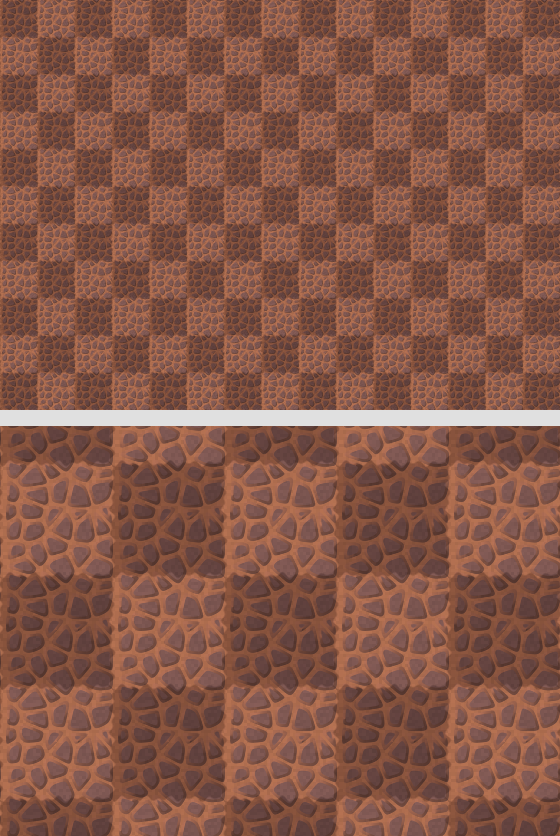
Top, the full canvas; bottom, a detail of the centre.
This pattern is drawn by a WebGL 2 fragment shader. Its source:

```glsl
#version 300 es
precision highp float;
// Checkerboard of light and dark cobbled tiles with rounded stones in clay mortar.

uniform vec2 u_resolution;
out vec4 fragColor;

const vec2 TILES = vec2(15.0, 11.0);      // repeats across and down
const int WIDE_STONES = 3;                // stones in the bottom row of a tile
const int ROW_STONES = 5;                 // stones in each other row
const int STONE_ROWS = 6;
const int STONES = WIDE_STONES + ROW_STONES * (STONE_ROWS - 1);
const float JITTER = 0.95;                // scatter of the stones
const float SIZE_VARY = 0.009;            // spread of the stone sizes
const float LEFT_GAP = 0.035;             // centre of the upright mortar band
const float BAND = 0.012;                 // half width added to that band
const float MORTAR = 0.006;               // least half width of the mortar
const float MORTAR_VARY = 0.010;          // extra half width, per stone
const float RIM = 0.024;                  // width of the bevel round a stone
const float BEVEL = 0.20;                 // strength of light on the bevel
const float ROUNDING = 80.0;              // higher gives sharper corners
const float RAGGED = 0.014;               // wobble of the tile edges
const float GRAIN = 0.09;
const float GRAIN_CELLS = 34.0;           // grains across a tile
const float TAU = 6.2831853;

const vec3 STONE_COLOR = vec3(0.49, 0.34, 0.32);
const vec3 RIM_COLOR = vec3(0.575, 0.36, 0.275);
const vec3 MORTAR_COLOR = vec3(0.685, 0.43, 0.31);
const vec3 DARK_TINT = vec3(0.78, 0.76, 0.765);

float hash(vec2 p) {
    return fract(sin(dot(p, vec2(127.1, 311.7))) * 43758.5453);
}

// Centre (xy) and size weight (z) of stone k inside the unit tile
vec3 stoneSite(int k) {
    bool wide = k < WIDE_STONES;
    int row = wide ? 0 : 1 + (k - WIDE_STONES) / ROW_STONES;
    int col = wide ? k : (k - WIDE_STONES) % ROW_STONES;
    float count = float(wide ? WIDE_STONES : ROW_STONES);
    float scatter = wide ? 0.2 : JITTER;
    vec2 id = vec2(float(col), float(row));
    vec2 offset = vec2(hash(id + 3.7), hash(id + 19.3)) - 0.5;
    vec2 c = (id + 0.5 + scatter * offset) / vec2(count, float(STONE_ROWS));
    c.x = mix(LEFT_GAP + 0.01, 1.0, c.x);
    float weight = wide ? 0.8 : hash(id + 41.9);
    return vec3(c, SIZE_VARY * weight);
}

// Shortest step on the wrapped tile
vec2 wrapped(vec2 d) {
    return d - floor(d + 0.5);
}

void main() {
    vec2 p = gl_FragCoord.xy / u_resolution * TILES;
    vec2 f = fract(p);
    float px = TILES.y / u_resolution.y;

    // Stone that owns this point
    vec2 nearest = vec2(1.0);
    float least = 2.0;
    int owner = 0;
    for (int k = 0; k < STONES; k++) {
        vec3 site = stoneSite(k);
        vec2 d = wrapped(site.xy - f);
        float power = dot(d, d) - site.z;
        if (power < least) {
            least = power;
            nearest = d;
            owner = k;
        }
    }

    // Rounded distance to the borders of that stone
    float gap = abs(wrapped(f - LEFT_GAP).x) - BAND;
    float sum = exp(-ROUNDING * gap);
    for (int k = 0; k < STONES; k++) {
        if (k == owner) continue;
        vec3 site = stoneSite(k);
        vec2 d = wrapped(site.xy - f);
        float border = 0.5 * (dot(d, d) - site.z - least) / max(length(d - nearest), 0.01);
        sum += exp(-ROUNDING * border);
    }
    float shrink = MORTAR + MORTAR_VARY * hash(vec2(float(owner), 8.3));
    float inside = -log(sum) / ROUNDING - shrink;

    // Mortar, bevel and stone top
    float body = smoothstep(-0.5 * px, 0.5 * px, inside);
    float top = smoothstep(RIM - 0.5 * px, RIM + 0.5 * px, inside);
    vec2 outward = -nearest / max(length(nearest), 0.001);
    float light = dot(outward, vec2(-0.7, 0.7));
    vec3 rim = mix(RIM_COLOR, STONE_COLOR, 0.25 - 0.25 * light);
    rim *= 1.0 + BEVEL * light;
    vec3 stone = STONE_COLOR * (0.98 + 0.06 * hash(vec2(float(owner), 2.1)));
    vec3 color = mix(MORTAR_COLOR, mix(rim, stone, top), body);

    // Fine grain
    color *= 1.0 + GRAIN * (hash(floor(f * GRAIN_CELLS)) - 0.5);

    // Checker of light and dark tiles with ragged edges
    vec2 q = p + RAGGED * (sin(p.yx * TAU * 9.0) + sin(p.yx * TAU * 5.0 + 1.3));
    vec2 side = clamp(sin(q * TAU * 0.5) / (0.5 * TAU * px), -1.0, 1.0);
    float dark = 0.5 + 0.5 * side.x * side.y;
    color *= mix(vec3(1.0), DARK_TINT, dark);

    fragColor = vec4(color, 1.0);
}
```
